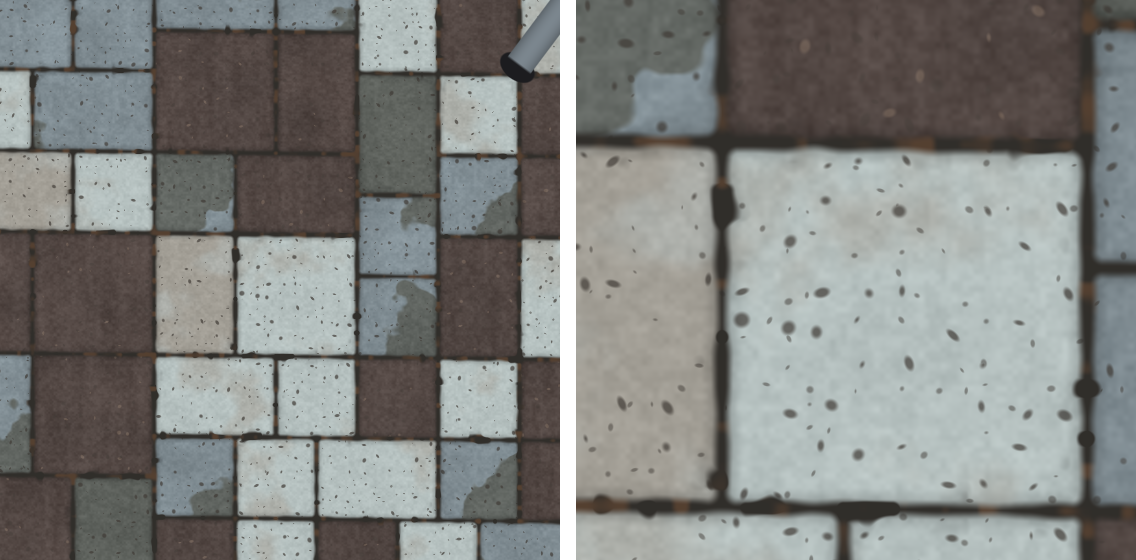
Left, the full canvas; right, a detail of the centre.
Give the GLSL for this texture, as a Shadertoy shader.

```glsl
// Weathered concrete paving in brown, white, beige and blue-grey, partly damp.
// A square is split recursively into pinwheels and strips to lay the stones;
// noise adds stains, pits and worn joints. A grey pole stands in one corner.

float hash(vec2 p) {
    return fract(sin(dot(p, vec2(127.1, 311.7))) * 43758.5453);
}

float noise(vec2 p) {
    vec2 i = floor(p), f = fract(p);
    f = f * f * (3.0 - 2.0 * f);
    return mix(mix(hash(i), hash(i + vec2(1, 0)), f.x),
               mix(hash(i + vec2(0, 1)), hash(i + vec2(1, 1)), f.x), f.y);
}

float fbm(vec2 p) {
    float sum = 0.0, amp = 0.53;
    for (int i = 0; i < 4; i++) {
        sum += amp * noise(p);
        p = p * 2.03 + 17.3;
        amp *= 0.5;
    }
    return sum;
}

// Scattered elongated pits, one per grid cell at most
float specks(vec2 p, float density) {
    vec2 cell = floor(p);
    vec2 q = fract(p) - 0.3 - 0.4 * vec2(hash(cell + 7.3), hash(cell + 3.9));
    float angle = 6.283 * hash(cell + 1.7);
    q = mat2(cos(angle), sin(angle), -sin(angle), cos(angle)) * q;
    q.x *= 1.0 + 1.2 * hash(cell + 5.1);
    float radius = mix(0.05, 0.17, hash(cell + 11.0));
    return step(hash(cell), density) * smoothstep(radius + 0.09, radius - 0.06, length(q));
}

// Finds the corners of the stone that holds p
void findStone(vec2 p, out vec2 lo, out vec2 hi) {
    lo = vec2(0);
    hi = vec2(16);
    for (int i = 0; i < 9; i++) {
        vec2 size = hi - lo;
        vec2 r = vec2(hash(lo + 17.0 * hi), hash(hi + 31.0 * lo + 5.0));
        float shortSide = min(size.x, size.y), longSide = max(size.x, size.y);
        if (longSide < 3.5) break;
        if (shortSide > 2.5 && shortSide < 3.5 && longSide < 4.5 && r.x < 0.7) break;
        if (shortSide > 5.5) {
            // Pinwheel: four arms around a centre
            vec2 a = lo + floor(size * mix(vec2(0.3), vec2(0.4), r) + 0.5);
            vec2 b = max(a + 2.0, hi - floor(size * mix(vec2(0.3), vec2(0.4), r.yx) + 0.5));
            if (p.x < a.x && p.y < b.y) hi = vec2(a.x, b.y);
            else if (p.x < b.x && p.y >= b.y) { lo.y = b.y; hi.x = b.x; }
            else if (p.x >= b.x && p.y >= a.y) lo = vec2(b.x, a.y);
            else if (p.y < a.y) { lo.x = a.x; hi.y = a.y; }
            else { lo = a; hi = b; }
        } else {
            // Straight cut across the longer side
            float cut = 2.0 + floor(r.x * (longSide - 3.0));
            if (size.x > size.y) {
                if (p.x < lo.x + cut) hi.x = lo.x + cut; else lo.x += cut;
            } else {
                if (p.y < lo.y + cut) hi.y = lo.y + cut; else lo.y += cut;
            }
        }
    }
}

vec3 stoneColor(vec2 p, vec2 lo, vec2 hi) {
    vec2 center = 0.5 * (lo + hi);
    float kind = fract(dot(center, vec2(0.7549, 0.5698)) + 0.1);
    float stain = fbm(p * 0.9 + center * 7.0);
    float pits = max(specks(p * 3.0, 0.42), 0.7 * specks(p * 5.5 + 4.0, 0.25));
    vec3 damp = vec3(0.365, 0.38, 0.36);
    vec3 beige = vec3(0.635, 0.62, 0.585);
    vec3 col;
    if (kind < 0.32) {
        col = vec3(0.325, 0.28, 0.265) * (0.88 + 0.24 * stain);
        col += 0.03 * (noise(p * vec2(5.0, 0.7)) - 0.5);
        col = mix(col, vec3(0.5, 0.43, 0.38), 0.6 * specks(p * 3.3 + 9.0, 0.16));
        pits *= 0.5;
    } else if (kind < 0.64) {
        // Blue-grey, with damp creeping in from one corner
        col = vec3(0.51, 0.56, 0.585) * (0.87 + 0.26 * stain);
        vec2 corner = mix(lo, hi, step(0.5, vec2(hash(center + 2.0), hash(center + 8.0))));
        float reach = mix(0.15, 0.95, hash(center + 4.0)) + 1.3 * (stain - 0.5);
        float wet = smoothstep(-0.04, 0.05, reach - length((p - corner) / (hi - lo)));
        col = mix(col, damp * (0.9 + 0.2 * stain), 0.93 * wet);
    } else if (kind < 0.86) {
        col = vec3(0.715, 0.76, 0.755) * (0.95 + 0.1 * stain);
        col = mix(col, beige, 0.6 * smoothstep(0.52, 0.8, stain));
    } else if (kind < 0.95) {
        col = mix(beige, vec3(0.68, 0.69, 0.67), smoothstep(0.4, 0.65, stain));
    } else {
        col = damp * (0.9 + 0.2 * stain);
    }
    col += 0.05 * (noise(p * 11.0) - 0.5) + 0.035 * (noise(p * 22.0) - 0.5);
    return mix(col, vec3(0.25, 0.23, 0.21), 0.7 * pits);
}

void mainImage(out vec4 fragColor, in vec2 fragCoord) {
    vec2 uv = fragCoord / iResolution.xy;
    vec2 p = uv * 13.8 + vec2(1.2, 0.9 + 0.16 * uv.x);

    vec2 lo, hi;
    findStone(p, lo, hi);

    // Rounded, slightly chipped outline
    vec2 q = abs(p - 0.5 * (lo + hi)) - 0.5 * (hi - lo) + 0.13;
    float edge = length(max(q, 0.0)) + min(max(q.x, q.y), 0.0) - 0.08;
    edge += 0.04 * (noise(p * 4.0) - 0.5) + 0.07 * smoothstep(0.72, 0.95, noise(p * 5.0 + 30.0));

    vec3 joint = mix(vec3(0.19, 0.18, 0.165), vec3(0.33, 0.25, 0.19), smoothstep(0.55, 0.9, noise(p * 6.0)));
    vec3 col = stoneColor(p, lo, hi) * mix(0.86, 1.0, smoothstep(0.0, -0.14, edge));
    col = mix(joint, col, smoothstep(0.045, -0.045, edge));

    // Grey pole on a black rubber foot
    vec2 fromFoot = uv - vec2(0.928, 0.885);
    vec2 pole = vec2(dot(fromFoot, vec2(0.8, -0.6)), dot(fromFoot, vec2(0.6, 0.8)));
    float shaft = smoothstep(0.027, 0.024, abs(pole.x)) * smoothstep(-0.004, 0.002, pole.y);
    float foot = smoothstep(1.08, 0.95, length((pole + vec2(0.0, 0.007)) / vec2(0.034, 0.022)));
    col = mix(col, vec3(0.11, 0.11, 0.12), foot);
    col = mix(col, vec3(0.46, 0.5, 0.53) * (1.05 - 400.0 * pole.x * pole.x), shaft);

    fragColor = vec4(col, 1.0);
}
```
